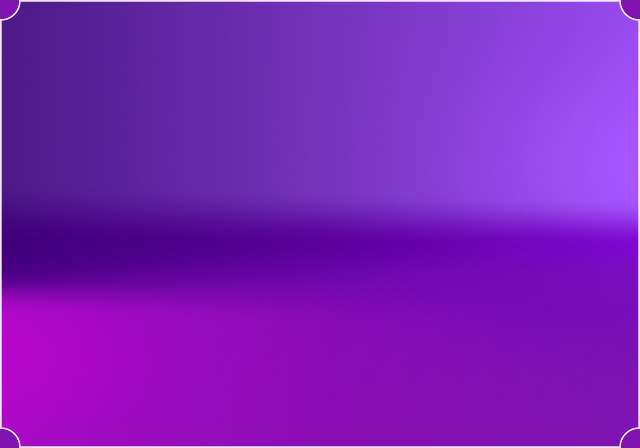
Write a Shadertoy shader that draws this background.

```glsl
// Three-stop horizontal gradient
vec3 ramp(vec3 left, vec3 middle, vec3 right, float x) {
    vec3 firstHalf = mix(left, middle, clamp(x * 2.0, 0.0, 1.0));
    return mix(firstHalf, right, clamp(x * 2.0 - 1.0, 0.0, 1.0));
}

float hash(vec2 cell) {
    vec3 p = fract(vec3(cell.xyx) * 0.1031);
    p += dot(p, p.yzx + 33.33);
    return fract((p.x + p.y) * p.z);
}

// Soft falloff around an elliptical light
float glow(vec2 uv, vec2 center, vec2 size) {
    vec2 q = (uv - center) / size;
    return exp(-dot(q, q));
}

// Rectangle whose corners are cut by circles; negative inside
float notchedFrame(vec2 p, vec2 halfSize, float radius) {
    vec2 edge = abs(p) - halfSize;
    return max(max(edge.x, edge.y), radius - length(edge));
}

vec3 upperWall(vec2 uv) {
    vec3 color = ramp(vec3(0.30, 0.10, 0.53), vec3(0.45, 0.20, 0.73),
                      vec3(0.59, 0.29, 0.93), uv.x);
    return color + vec3(0.07, 0.05, 0.08) * glow(uv, vec2(1.0, 0.63), vec2(0.30, 0.22));
}

vec3 lowerFloor(vec2 uv) {
    vec3 color = ramp(vec3(0.65, 0.045, 0.77), vec3(0.54, 0.05, 0.705),
                      vec3(0.49, 0.08, 0.69), uv.x);
    color += vec3(0.07, -0.02, 0.03) * glow(uv, vec2(0.0, 0.20), vec2(0.22, 0.14));
    return color + vec3(-0.03, -0.02, 0.02) * glow(uv, vec2(0.9, 0.32), vec2(0.30, 0.12));
}

vec3 background(vec2 uv) {
    vec3 horizon = ramp(vec3(0.24, 0.0, 0.47), vec3(0.35, 0.0, 0.60),
                        vec3(0.50, 0.03, 0.82), uv.x);
    vec3 shade = ramp(vec3(0.29, 0.0, 0.52), vec3(0.40, 0.02, 0.65),
                      vec3(0.475, 0.06, 0.77), uv.x);

    // Dark band, with a sharper upper edge toward the right
    vec3 band = mix(horizon, shade, smoothstep(0.46, 0.38, uv.y));
    float wallStart = mix(0.455, 0.45, uv.x);
    float wallEnd = mix(0.60, 0.555, uv.x);
    vec3 color = mix(band, upperWall(uv), smoothstep(wallStart, wallEnd, uv.y));

    // Floor light, more gradual toward the right
    float floorStart = mix(0.40, 0.45, uv.x);
    float floorEnd = mix(0.30, 0.24, uv.x);
    return mix(color, lowerFloor(uv), smoothstep(floorStart, floorEnd, uv.y));
}

void mainImage(out vec4 fragColor, in vec2 fragCoord) {
    vec2 uv = fragCoord / iResolution.xy;
    float aspect = iResolution.x / iResolution.y;
    vec2 p = (uv - 0.5) * vec2(aspect, 1.0);
    float pixel = 1.0 / iResolution.y;

    // Gradient field with fine grain
    vec3 color = background(uv);
    float grain = hash(floor(uv * vec2(aspect, 1.0) * 360.0)) - 0.5;
    color += grain * 0.008;

    // Corner fill and pale outline
    float inset = 0.0019;
    float radius = 0.0425;
    float lineHalfWidth = 0.0018;
    float d = notchedFrame(p, vec2(aspect, 1.0) * 0.5 - inset, radius);
    vec3 cornerColor = vec3(0.50, 0.08, 0.69);
    vec3 lineColor = vec3(0.96, 0.91, 0.99);
    color = mix(color, cornerColor, smoothstep(-0.5 * pixel, 0.5 * pixel, d));
    float line = 1.0 - smoothstep(-0.5 * pixel, 0.5 * pixel, abs(d) - lineHalfWidth);
    color = mix(color, lineColor, line);

    fragColor = vec4(clamp(color, 0.0, 1.0), 1.0);
}
```
